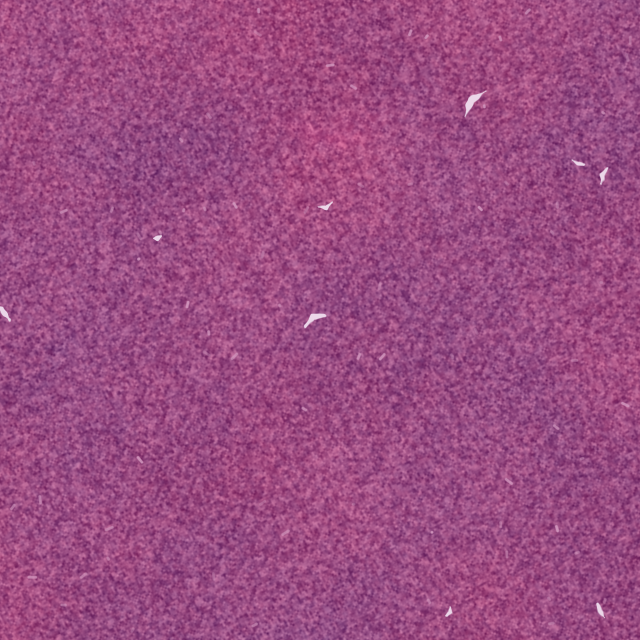
Reproduce this texture procedurally as a WebGL 1 fragment shader.

```glsl
precision highp float;
// Stained tissue: fine magenta grain with soft pink and violet drifts, pale flecks and a few white tears.

uniform vec2 u_resolution;

const vec3 BASE_COLOR   = vec3(0.620, 0.300, 0.508);
const vec3 GRAIN_SWING  = vec3(0.190, 0.185, 0.150); // dark purple to light pink
const vec3 DRIFT_SWING  = vec3(0.100, 0.010, -0.010); // violet to pink
const vec3 BAND_COLOR   = vec3(0.740, 0.325, 0.540);
const vec3 FLECK_COLOR  = vec3(0.830, 0.600, 0.750);
const vec3 TEAR_COLOR   = vec3(0.920, 0.840, 0.910);
const float COARSE_FREQ = 190.0;
const float FINE_FREQ   = 310.0;
const float TINT_FREQ   = 130.0;
const float DRIFT_FREQ  = 4.0;
const float FLECK_CELLS = 26.0;
const float FLECK_SHARE = 0.13;
const int   TEAR_COUNT  = 9;
const float TAU         = 6.2831853;

float hash(vec2 p) {
  return fract(sin(dot(p, vec2(12.9898, 78.233))) * 43758.5453);
}

mat2 rotation(float angle) {
  float c = cos(angle), s = sin(angle);
  return mat2(c, s, -s, c);
}

// Smooth value noise centred on zero
float noise(vec2 p) {
  vec2 cell = floor(p), f = fract(p);
  f = f * f * (3.0 - 2.0 * f);
  float low  = mix(hash(cell), hash(cell + vec2(1.0, 0.0)), f.x);
  float high = mix(hash(cell + vec2(0.0, 1.0)), hash(cell + vec2(1.0, 1.0)), f.x);
  return mix(low, high, f.y) - 0.5;
}

float fbm(vec2 p) {
  float sum = 0.0, amplitude = 1.0;
  for (int i = 0; i < 4; i++) {
    sum += amplitude * noise(p);
    p = rotation(0.7) * p * 2.1 + 17.3;
    amplitude *= 0.6;
  }
  return sum;
}

// Distance to a horizontal bar of the given half length
float barDistance(vec2 p, float halfLength) {
  return length(vec2(max(abs(p.x) - halfLength, 0.0), p.y));
}

// Short pale streaks, at most one per cell
float flecks(vec2 uv) {
  vec2 p = uv * FLECK_CELLS;
  vec2 cell = floor(p);
  vec2 center = 0.3 + 0.4 * vec2(hash(cell + 3.1), hash(cell + 7.7));
  vec2 q = rotation(TAU * hash(cell + 11.9)) * (fract(p) - center);
  float d = barDistance(q, 0.14 * hash(cell + 23.5));
  float present = step(hash(cell + 31.3), FLECK_SHARE);
  return present * (1.0 - smoothstep(0.02, 0.09, d)) * mix(0.35, 0.9, hash(cell + 41.7));
}

// Bent, tapering slits with ragged edges
float tears(vec2 uv) {
  float cover = 0.0;
  float ragged = 0.004 * noise(uv * 110.0);
  for (int i = 0; i < TEAR_COUNT; i++) {
    float id = float(i) + 1.0;
    vec2 center = vec2(hash(vec2(id, 2.3)), hash(vec2(id, 5.9)));
    vec2 q = rotation(TAU * hash(vec2(id, 8.1))) * (uv - center);
    float size = pow(hash(vec2(id, 13.7)), 2.0);
    float halfLength = mix(0.006, 0.030, size);
    q.y += (hash(vec2(id, 17.9)) - 0.5) * abs(q.x);
    float taper = 1.0 - 0.6 * smoothstep(0.0, halfLength, abs(q.x));
    float d = barDistance(q, halfLength) - mix(0.0025, 0.006, size) * taper + ragged;
    cover = max(cover, 1.0 - smoothstep(-0.0012, 0.0016, d));
  }
  return cover;
}

// Faint pink arc near the top
float pinkBand(vec2 uv) {
  vec2 q = uv - vec2(0.51, 0.79);
  q.y -= 3.0 * q.x * q.x + 0.03 * fbm(uv * 18.0);
  return exp(-dot(q / vec2(0.08, 0.022), q / vec2(0.08, 0.022)));
}

void main() {
  vec2 uv = gl_FragCoord.xy / min(u_resolution.x, u_resolution.y);

  // Broad colour drift, pinker toward the top
  float drift = fbm(uv * DRIFT_FREQ + 5.0) * 0.7 + 0.25 * (uv.y - 0.5);
  float shade = fbm(uv * DRIFT_FREQ * 2.0 + 31.0);
  vec3 color = BASE_COLOR + DRIFT_SWING * drift + 0.022 * shade;
  color = mix(color, BAND_COLOR, 0.6 * pinkBand(uv));

  // Fine grain in two turned layers, with a slight tint of its own
  float grain = noise(rotation(0.35) * uv * COARSE_FREQ)
              + noise(rotation(1.1) * uv * FINE_FREQ + 57.0);
  float tint = noise(rotation(0.8) * uv * TINT_FREQ + 91.0);
  color += GRAIN_SWING * grain + 0.5 * DRIFT_SWING * tint;

  color = mix(color, FLECK_COLOR, flecks(uv));
  color = mix(color, TEAR_COLOR, tears(uv));
  gl_FragColor = vec4(clamp(color, 0.0, 1.0), 1.0);
}
```
